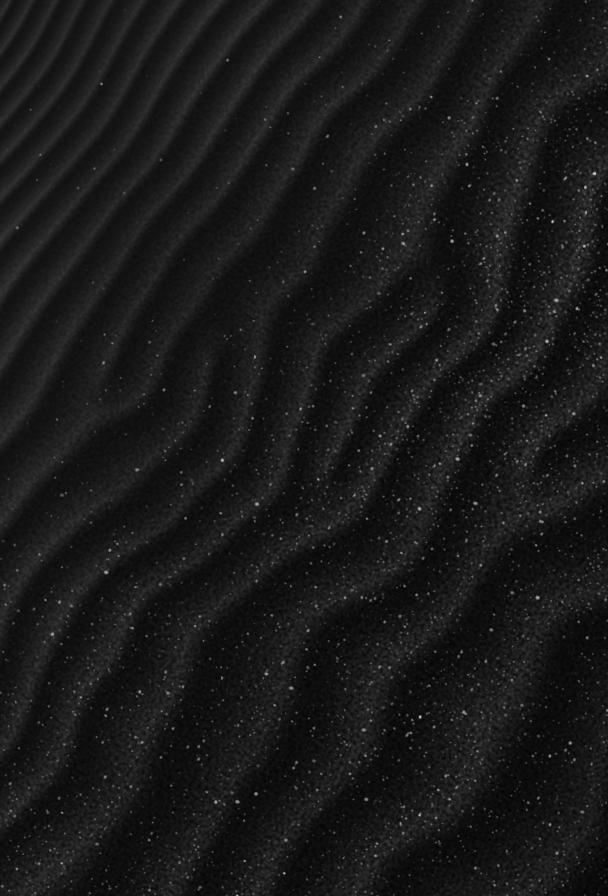
A Shadertoy shader for this texture:

```glsl
// Dark sand ripples running up to the right, tight and smooth far away,
// wide and grainy near the viewer. A warped, forking phase gives the ripples;
// gradient noise gives the sand, and jittered dots in cells give the glints.

const float TAU = 6.2831853;
const vec2 ACROSS = vec2(0.81, -0.586);    // from far corner to near corner
const vec2 ALONG = vec2(0.586, 0.81);      // direction of the crests
const float FAR_SPACING = 0.020;
const float SPACING_GROWTH = 0.097;
const float BEND_FAR = 0.03;
const float BEND_NEAR = 0.10;
const int FORKS = 5;
const float CREST_PHASE = 0.70;
const float TROUGH_FAR = 0.076;
const float TROUGH_NEAR = 0.047;
const float RIDGE_FAR = 0.076;
const float RIDGE_NEAR = 0.068;
const float GRAIN = 1.0;
const float GLINT_CELL = 0.0052;
const float GLINT_DENSITY = 0.42;
const vec3 SAND_TINT = vec3(1.0, 1.0, 1.0);

// Integer hash: two values in 0..1 per lattice point
vec2 hash2(vec2 cell) {
    uvec2 q = uvec2(ivec2(cell)) * uvec2(1597334673u, 3812015801u);
    uint n = (q.x ^ q.y) * 1597334673u;
    n = (n ^ (n >> 15)) * 2246822519u;
    n ^= n >> 13;
    return vec2(n & 65535u, n >> 16) / 65535.0;
}

float cornerSlope(vec2 cell, vec2 offset) {
    float angle = TAU * hash2(cell).x;
    return dot(vec2(cos(angle), sin(angle)), offset);
}

// Gradient noise, about -0.7..0.7
float gradientNoise(vec2 p) {
    vec2 i = floor(p), f = p - i;
    vec2 u = f * f * f * (f * (f * 6.0 - 15.0) + 10.0);
    vec2 e = vec2(1.0, 0.0);
    float low = mix(cornerSlope(i, f), cornerSlope(i + e.xy, f - e.xy), u.x);
    float high = mix(cornerSlope(i + e.yx, f - e.yx), cornerSlope(i + e.xx, f - e.xx), u.x);
    return mix(low, high, u.y);
}

// Ripple height 0..1: slow rise to the crest, quicker fall behind it
float rippleHeight(vec2 p, vec2 sand) {
    float nearness = smoothstep(0.0, 0.7, sand.x);
    float bend = gradientNoise(sand * vec2(2.6, 4.2) + 7.3) * mix(BEND_FAR, BEND_NEAR, nearness);
    bend += gradientNoise(sand * vec2(6.0, 9.5) + 31.7) * 0.024 * nearness;
    float depth = max(sand.x + bend, -0.1);
    float phase = log(1.0 + depth * SPACING_GROWTH / FAR_SPACING) / SPACING_GROWTH;

    // Each fork adds one ripple on one side of its centre
    float whole = 1.0;
    for (int i = 0; i < FORKS; i++) {
        float k = float(i);
        vec2 q = p - vec2(0.12 + 0.12 * k, 0.56 + 0.12 * sin(2.6 * k));
        phase += (mod(k, 2.0) * 2.0 - 1.0) * atan(q.y, q.x) / TAU;
        whole *= smoothstep(0.0, 0.03, length(q));
    }

    float f = fract(phase);
    float rise = smoothstep(0.0, CREST_PHASE, f);
    float fall = 1.0 - smoothstep(CREST_PHASE, 1.0, f);
    float edge = (f - CREST_PHASE) / 0.08;
    float ridge = mix(rise, rise * rise, 0.4) * fall + 0.28 * exp(-edge * edge);
    return mix(0.45, ridge, whole);
}

// Bright grains in three sizes; small ones are many and dim
float glints(vec2 sand, float density, float pixel) {
    float light = 0.0;
    for (int i = 0; i < 3; i++) {
        float k = float(i);
        float size = GLINT_CELL * pow(1.7, k);
        float turn = 0.5 + 1.1 * k;
        mat2 spin = mat2(cos(turn), sin(turn), -sin(turn), cos(turn));
        vec2 q = spin * sand / size + 40.0 * k;
        vec2 cell = floor(q);
        vec2 jitter = hash2(cell + 211.0);
        vec2 chance = hash2(cell + 577.0);
        float radius = (0.0008 + 0.00035 * k) * mix(0.7, 1.25, chance.y);
        vec2 away = (q - cell - mix(vec2(0.25), vec2(0.75), jitter)) * size;
        away.x *= mix(0.75, 1.3, jitter.y);
        float spot = 1.0 - smoothstep(radius - pixel, radius + pixel, length(away));
        float shine = mix(0.04, 0.36, chance.y * chance.y) * (1.0 + 0.25 * k);
        light += spot * shine * step(chance.x, density * (1.0 - 0.3 * k));
    }
    return light;
}

void mainImage(out vec4 fragColor, in vec2 fragCoord) {
    float pixel = 1.0 / iResolution.y;
    vec2 p = fragCoord * pixel;
    vec2 fromFar = p - vec2(0.0, 1.0);
    vec2 sand = vec2(dot(fromFar, ACROSS), dot(fromFar, ALONG));
    float nearness = smoothstep(0.05, 0.8, sand.x);
    float patches = gradientNoise(sand * 3.5 + 90.0);

    // Ripples under soft, uneven light
    float ridge = rippleHeight(p, sand);
    float shade = mix(TROUGH_FAR, TROUGH_NEAR, nearness);
    shade += ridge * mix(RIDGE_FAR, RIDGE_NEAR, nearness) * (1.0 + 0.6 * patches);
    shade *= 1.0 - 0.2 * smoothstep(0.85, 1.15, sand.x);

    // Fine sand, sharper towards the viewer
    float grain = gradientNoise(sand * 247.0) + 0.4 * gradientNoise(sand * 163.0 + 17.0);
    shade *= 1.0 + GRAIN * mix(0.15, 0.85, nearness) * grain;

    // Glints gather on the near slopes and crests
    float focus = smoothstep(0.25, 0.75, sand.x) * (1.0 - 0.35 * smoothstep(0.9, 1.15, sand.x));
    float density = GLINT_DENSITY * (0.02 + focus * (0.55 + 0.4 * ridge + 0.8 * patches));
    shade += glints(sand, density, pixel);

    fragColor = vec4(SAND_TINT * clamp(shade, 0.0, 1.0), 1.0);
}
```
